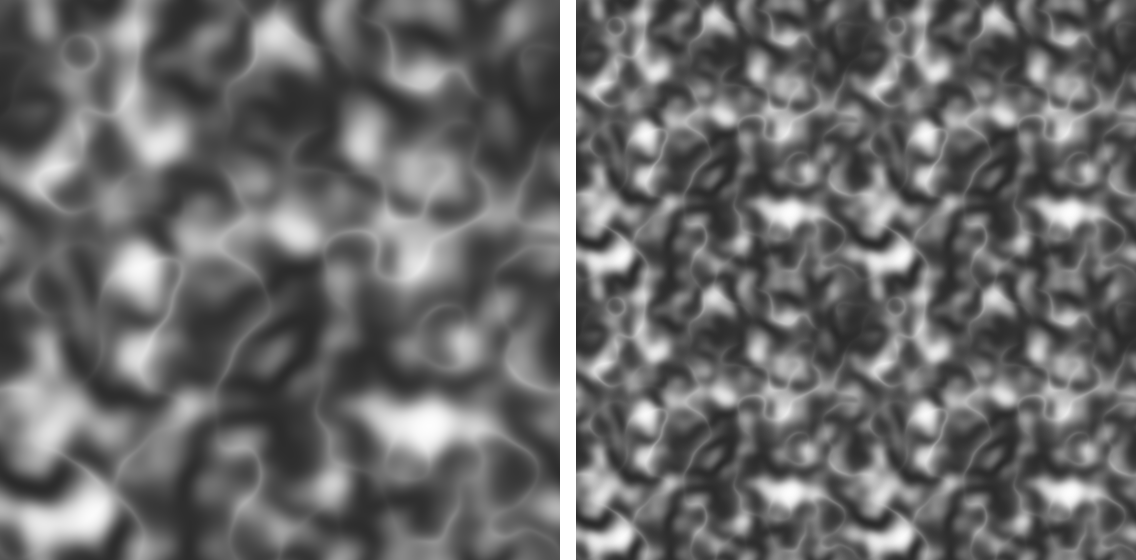
Left: one tile. Right: repeated 2 by 2.
Write a WebGL 2 fragment shader that draws this texture.

```glsl
#version 300 es
precision highp float;
// Seamless grey smoke: soft bright clouds between dark hollows, crossed by thin light creases.

uniform vec2 u_resolution;
out vec4 fragColor;

// Random angle for a lattice cell
float hashAngle(ivec2 cell, int seed) {
    uint h = uint(cell.x) * 374761393u + uint(cell.y) * 668265263u + uint(seed) * 974711u;
    h = (h ^ (h >> 15)) * 2246822519u;
    h = (h ^ (h >> 13)) * 3266489917u;
    h ^= h >> 16;
    return float(h & 65535u) / 65536.0 * 6.28319;
}

// Dot product of a corner's gradient with the offset from that corner
float corner(ivec2 cell, ivec2 step01, vec2 f, int period, int seed) {
    float a = hashAngle((cell + step01) % period, seed);
    return dot(vec2(cos(a), sin(a)), f - vec2(step01));
}

// Gradient noise that wraps after a whole number of cells
float wrapNoise(vec2 uv, int period, int seed) {
    vec2 p = fract(uv) * float(period);
    ivec2 cell = ivec2(floor(p));
    vec2 f = fract(p);
    vec2 w = f * f * f * (f * (f * 6.0 - 15.0) + 10.0);
    float low = mix(corner(cell, ivec2(0, 0), f, period, seed),
                    corner(cell, ivec2(1, 0), f, period, seed), w.x);
    float high = mix(corner(cell, ivec2(0, 1), f, period, seed),
                     corner(cell, ivec2(1, 1), f, period, seed), w.x);
    return mix(low, high, w.y);
}

// Two octaves, the finer one shifted off the coarse lattice
float field(vec2 uv, int period, float detail, int seed) {
    return wrapNoise(uv, period, seed)
         + detail * wrapNoise(uv + 0.5 / float(2 * period), 2 * period, seed + 1);
}

void main() {
    vec2 uv = gl_FragCoord.xy / u_resolution;

    // Soft clouds: the square leaves smooth dark valleys
    float cloud = field(uv, 6, 0.4, 41);
    float glow = 3.1 * cloud * cloud;

    // Creases: narrow peaks along the zero lines, of varying strength
    float line = field(uv + vec2(0.07, 0.13), 6, 0.35, 57);
    float crease = exp(-6.0 * sqrt(line * line + 0.0003));
    float strength = smoothstep(-0.45, 0.35, wrapNoise(uv + 0.31, 4, 73));

    // Roll off the highlights
    float light = glow + 0.46 * strength * crease;
    float grey = 0.165 + 0.85 * tanh(light / 0.85);
    fragColor = vec4(vec3(grey), 1.0);
}
```
